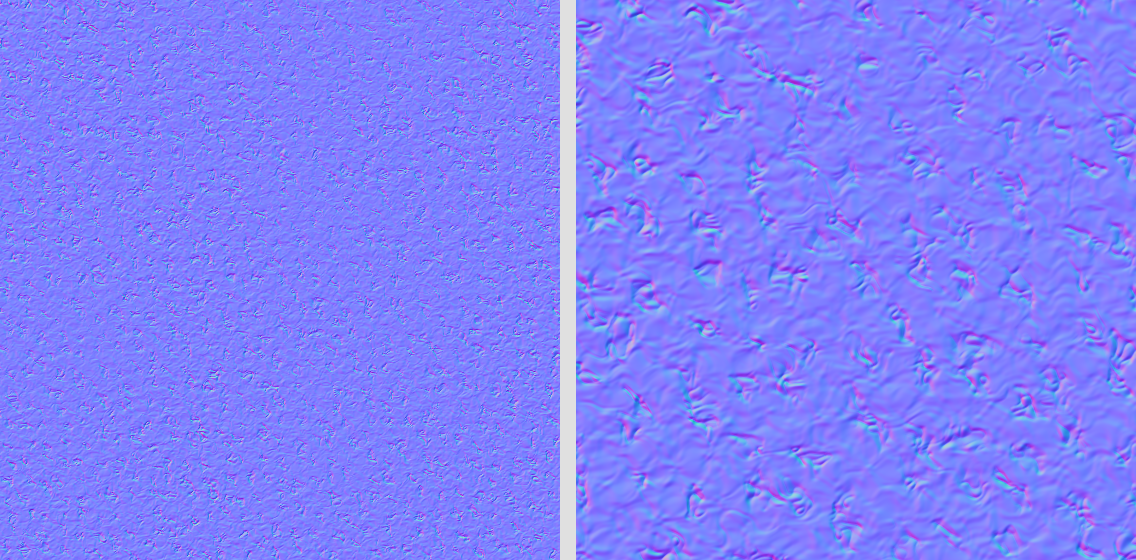
Left: the whole. Right: its middle third, enlarged.
A three.js fragment shader for this texture map:

```glsl
// Tangent-space normal map of rough plaster with ragged diagonal crumbs and fine wrinkles.
varying vec2 vUv;

const float LUMP_CELLS    = 31.0;    // lumps across the canvas
const float LUMP_HEIGHT   = 0.0006;
const float LUMP_ANGLE    = -0.85;   // mean direction of the lumps
const float LUMP_SPREAD   = 1.0;     // random turn around that direction
const float WARP_SCALE    = 95.0;
const float WARP_AMOUNT   = 0.010;
const float GRAIN_ANGLE   = 0.2;     // fine grain rises a little to the right
const float GRAIN_STRETCH = 0.75;    // below 1 draws the grain out
const float GRAIN_SLOPE   = 0.13;
const float FOLD_ANGLE    = -0.45;
const float FOLD_STRETCH  = 0.75;
const float FOLD_SLOPE    = 0.30;
const float CREASE_SCALE  = 65.0;
const float CREASE_HEIGHT = 0.0003;
const float PATCH_SCALE   = 5.0;     // broad calm and rough areas
const float SAMPLE_STEP   = 0.0008;  // half the slope sampling width

float hash(vec2 p) {
  vec3 q = fract(vec3(p.xyx) * 0.1031);
  q += dot(q, q.yzx + 33.33);
  return fract((q.x + q.y) * q.z);
}

float noise(vec2 p) {
  vec2 cell = floor(p);
  vec2 f = fract(p);
  f = f * f * (3.0 - 2.0 * f);
  float low = mix(hash(cell), hash(cell + vec2(1.0, 0.0)), f.x);
  float high = mix(hash(cell + vec2(0.0, 1.0)), hash(cell + vec2(1.0)), f.x);
  return mix(low, high, f.y);
}

float ridge(vec2 p) {
  return 1.0 - abs(2.0 * noise(p) - 1.0);
}

mat2 rotation(float angle) {
  float c = cos(angle);
  float s = sin(angle);
  return mat2(c, -s, s, c);
}

vec2 wobble(vec2 p) {
  return vec2(noise(p + 7.3), noise(p + 41.7)) - 0.5;
}

// Jittered, turned ellipses; 0 between the lumps, up to 1 on top
float lumps(vec2 p) {
  vec2 grid = p * LUMP_CELLS;
  vec2 home = floor(grid);
  float top = 0.0;
  for (int y = -1; y <= 1; y++) {
    for (int x = -1; x <= 1; x++) {
      vec2 cell = home + vec2(float(x), float(y));
      vec2 jitter = vec2(hash(cell + 17.0), hash(cell + 59.0));
      float turn = LUMP_ANGLE + LUMP_SPREAD * (hash(cell + 101.0) - 0.5);
      vec2 q = rotation(turn) * (grid - cell - 0.15 - 0.7 * jitter);
      float size = mix(0.4, 0.7, hash(cell + 143.0));
      float d = length(q * vec2(1.0, 1.9)) / size;
      float strength = mix(0.4, 1.0, hash(cell + 211.0));
      top = max(top, strength * (1.0 - smoothstep(0.0, 1.0, d)));
    }
  }
  return top;
}

float height(vec2 p) {
  // Two scales of warp tear the outlines
  vec2 coarse = wobble(p * WARP_SCALE) * WARP_AMOUNT;
  vec2 torn = p + coarse + wobble(p * WARP_SCALE * 2.3) * WARP_AMOUNT * 0.5;
  vec2 bent = p + 0.6 * coarse;
  vec2 grain = rotation(GRAIN_ANGLE) * bent * vec2(GRAIN_STRETCH, 1.0);
  vec2 fold = rotation(FOLD_ANGLE) * bent * 1.0;
  grain = rotation(GRAIN_ANGLE) * bent;
  grain.x *= GRAIN_STRETCH;
  fold.x *= FOLD_STRETCH;

  float rough = mix(0.8, 1.2, noise(p * PATCH_SCALE + 3.1));
  float lump = lumps(torn);

  // Fine grain everywhere, steeper in the small octaves
  float fine = 0.6 * noise(grain * 100.0 + 11.0) / 100.0
             + 1.1 * noise(grain * 190.0 + 23.0) / 190.0
             + 1.5 * noise(grain * 310.0 + 37.0) / 310.0;

  // Sharp folds gathered around the lumps
  float folds = (ridge(fold * 150.0 + 53.0) - 0.5) / 150.0
              + 1.2 * (ridge(grain * 260.0 + 71.0) - 0.5) / 260.0;

  // Short thin creases
  float line = abs(noise(grain * CREASE_SCALE + 83.0) - 0.5);
  float crease = 1.0 - smoothstep(0.0, 0.1, line);
  crease *= smoothstep(0.5, 0.75, noise(p * 40.0 + 97.0));

  return rough * (LUMP_HEIGHT * lump
                + GRAIN_SLOPE * fine
                + FOLD_SLOPE * folds * smoothstep(0.0, 0.45, lump)
                + CREASE_HEIGHT * crease);
}

void main() {
  vec2 dx = vec2(SAMPLE_STEP, 0.0);
  vec2 dy = vec2(0.0, SAMPLE_STEP);
  vec2 slope = vec2(height(vUv + dx) - height(vUv - dx),
                    height(vUv + dy) - height(vUv - dy)) / (2.0 * SAMPLE_STEP);

  // Green points down the canvas
  vec3 normal = normalize(vec3(-slope.x, slope.y, 1.0));
  gl_FragColor = vec4(0.5 + 0.5 * normal, 1.0);
}
```
